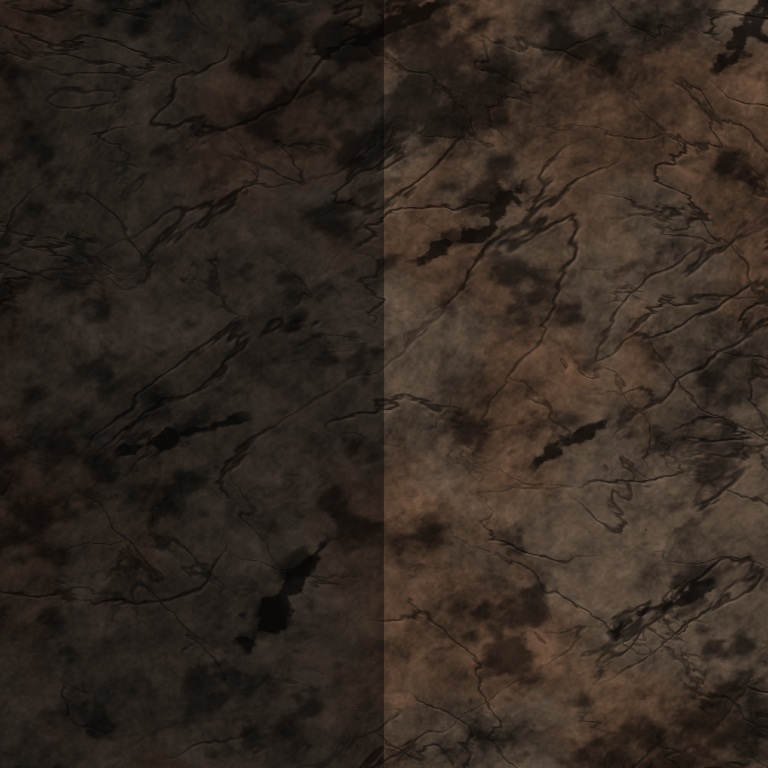
Reproduce this texture procedurally as a three.js fragment shader.

```glsl
// Dark weathered slate in two tones, split down the middle, with stains, veins and cracks.
varying vec2 vUv;

float hash(vec2 p) {
  return fract(sin(dot(p, vec2(127.1, 311.7))) * 43758.5453);
}

float noise(vec2 p) {
  vec2 i = floor(p), f = fract(p);
  f = f * f * (3.0 - 2.0 * f);
  return mix(mix(hash(i), hash(i + vec2(1.0, 0.0)), f.x),
             mix(hash(i + vec2(0.0, 1.0)), hash(i + 1.0), f.x), f.y);
}

float fbm(vec2 p) {
  float sum = 0.0, amp = 0.5;
  for (int i = 0; i < 6; i++) {
    sum += amp * noise(p);
    p = mat2(1.6, 1.2, -1.2, 1.6) * p + 17.3;
    amp *= 0.5;
  }
  return sum;
}

vec2 rotate(vec2 p, float a) {
  return mat2(cos(a), -sin(a), sin(a), cos(a)) * p;
}

// Short broken hairlines along the level curve of a stretched noise field
float cracks(vec2 p, float angle, vec2 scale, float seed) {
  vec2 q = rotate(p, angle) * scale + seed;
  float presence = smoothstep(0.45, 0.75, 0.6 * noise(q * 1.3 + 9.0) + 0.5 * noise(p * 5.0 + seed));
  float line = 1.0 - smoothstep(0.0, 0.006 + 0.02 * presence, abs(fbm(q) - 0.5));
  return line * presence;
}

float allCracks(vec2 p) {
  float slanted = cracks(p, 0.6, vec2(4.0, 11.0), 3.7);
  float level = cracks(p, -0.1, vec2(5.0, 17.0), 21.4);
  float rising = cracks(p, -0.7, vec2(6.0, 13.0), 42.9);
  return max(slanted, max(level, 0.8 * rising));
}

// Ragged, crumbling veins running down to the right
float veins(vec2 p) {
  vec2 w = p + 0.07 * (vec2(fbm(p * 9.0), fbm(p * 9.0 + 31.0)) - 0.5);
  float crumble = 1.7 * fbm(p * vec2(42.0, 55.0)) - 0.5, ink = 0.0;
  for (int i = 0; i < 7; i++) {
    float n = float(i);
    vec2 start = fract(vec2(0.68, 0.39) + n * vec2(0.618, 0.755));
    vec2 q = rotate(w - start, 0.62 + 0.6 * (hash(vec2(n, 4.0)) - 0.5));
    float along = clamp(q.x / (0.14 + 0.15 * hash(vec2(n, 9.0))), 0.0, 1.0);
    float width = 0.004 + (0.012 + 0.014 * hash(vec2(n, 6.0))) * sqrt(along * (1.0 - along));
    float ends = smoothstep(0.0, 0.08, along) * smoothstep(1.0, 0.85, along);
    ink = max(ink, ends * smoothstep(-0.08, 0.22, crumble + 0.1 - abs(q.y) / width * 0.5));
  }
  return ink;
}

void main() {
  vec2 p = vUv;
  vec2 warp = vec2(fbm(p * 5.0 + 5.0), fbm(p * 5.0 + 63.0)) - 0.5;
  vec2 w = p + 0.12 * warp;
  vec2 light = vec2(-0.002, 0.003);

  // Mottled tone, stepped slabs, raised relief and grit
  float tone = 1.0 + 0.45 * (fbm(w * 5.0) - 0.5) + 0.6 * (fbm(w * vec2(17.0, 25.0) + 8.0) - 0.5);
  tone += 0.5 * (fbm(p * 50.0 + 90.0) - 0.5);
  tone += 0.1 * (smoothstep(0.49, 0.505, fbm(rotate(w, 0.5) * vec2(4.0, 7.0) + 12.0)) - 0.5);
  tone += 2.6 * (fbm(w * 14.0) - fbm((w + light) * 14.0));
  tone += 0.16 * (noise(p * 250.0) - 0.5) + 0.12 * (noise(p * 130.0) - 0.5);

  // Ragged soot gathers along a bent band through the middle
  float bend = p.x - 0.45 - 1.1 * (0.6 - p.y) * (0.6 - p.y);
  float band = exp(-bend * bend * 45.0);
  float soot = 0.55 * fbm(rotate(w, 0.4) * vec2(6.0, 9.0) + 50.0)
             + 0.6 * fbm(rotate(p, 0.4) * vec2(22.0, 32.0) + 13.0) + 0.09 * band;
  tone *= 1.0 - 0.5 * smoothstep(0.63, 0.78, soot);

  // Cracks with a lit edge, then the heavy veins
  vec2 c = p + 0.05 * warp;
  tone += 0.22 * allCracks(c + light);
  tone *= 1.0 - 0.58 * allCracks(c);
  tone *= 1.0 - 0.65 * veins(p);

  // Dark left half, lighter right half, with patches of rust
  float side = smoothstep(0.499, 0.501, p.x);
  vec3 slate = mix(vec3(0.161, 0.137, 0.117), vec3(0.293, 0.242, 0.198), side);
  float rust = smoothstep(0.42, 0.68, fbm(w * 6.0 + 77.0) + 0.06 * band);
  slate *= mix(vec3(1.0), vec3(1.07, 0.96, 0.89), rust);

  gl_FragColor = vec4(slate * clamp(tone, 0.25, 1.5), 1.0);
}
```
